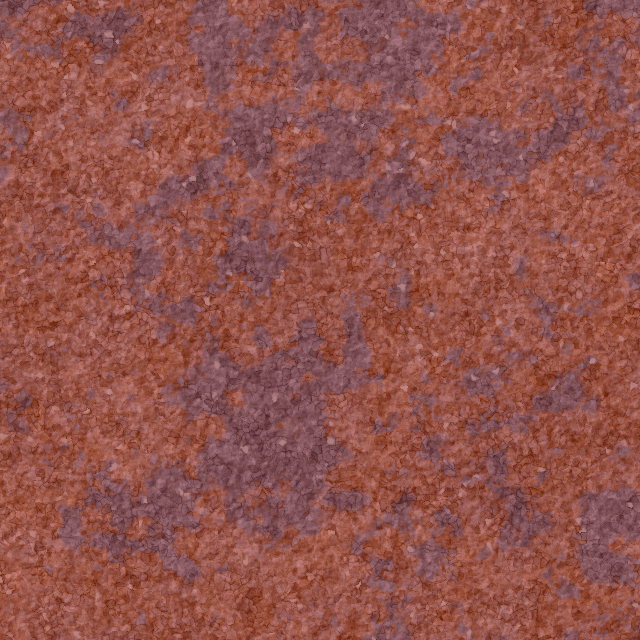
Reproduce this texture procedurally as a Shadertoy shader.

```glsl
// Weathered rust: small crumbly grains with broken dark crevices and fine relief,
// stained by clustered purple-grey patches and dotted with a few pale flecks.
// Warped Voronoi cells give the grains, layered value noise the rest.

float hash(vec2 p) {
    vec3 q = fract(vec3(p.xyx) * 0.1031);
    q += dot(q, q.yzx + 33.33);
    return fract((q.x + q.y) * q.z);
}

float noise(vec2 p) {
    vec2 cell = floor(p), f = fract(p);
    f = f * f * (3.0 - 2.0 * f);
    float low = mix(hash(cell), hash(cell + vec2(1, 0)), f.x);
    float high = mix(hash(cell + vec2(0, 1)), hash(cell + vec2(1, 1)), f.x);
    return mix(low, high, f.y);
}

// Three rotated octaves, centred on zero
float fbm(vec2 p) {
    float sum = 0.0, weight = 0.55;
    for (int i = 0; i < 3; i++) {
        sum += weight * (noise(p) - 0.5);
        p = mat2(1.6, 1.2, -1.2, 1.6) * p + 17.3;
        weight *= 0.55;
    }
    return sum;
}

// Voronoi grains: x = distance to centre, y = gap to the next grain, z = random id
vec3 grains(vec2 p) {
    vec2 cell = floor(p);
    float nearest = 8.0, second = 8.0, id = 0.0;
    for (int y = -1; y <= 1; y++) {
        for (int x = -1; x <= 1; x++) {
            vec2 c = cell + vec2(x, y);
            float d = length(c + vec2(hash(c), hash(c + 71.7)) - p);
            if (d < nearest) {
                second = nearest;
                nearest = d;
                id = hash(c + 143.1);
            } else {
                second = min(second, d);
            }
        }
    }
    return vec3(nearest, second - nearest, id);
}

void mainImage(out vec4 fragColor, in vec2 fragCoord) {
    vec2 uv = fragCoord / min(iResolution.x, iResolution.y) + 3.0;

    // Ragged grain outlines at two sizes
    vec2 warp = vec2(fbm(uv * 75.0), fbm(uv * 75.0 + 41.0));
    vec2 p = uv + 0.014 * warp;
    vec3 coarse = grains(p * 88.0);
    vec3 fine = grains(p * 155.0 + 29.0);

    // Brightness from grain, crevice and light falling from the upper left
    float broken = smoothstep(-0.15, 0.2, fbm(uv * 48.0 + 5.0));
    float crevice = (1.0 - smoothstep(0.0, 0.26, coarse.y)) * broken;
    float relief = fbm(uv * 95.0) - fbm(uv * 95.0 + vec2(-0.28, 0.28));
    float tone = 0.55 + 0.65 * (coarse.z - 0.5) + 0.45 * (fine.z - 0.5);
    tone += 1.3 * relief + 0.7 * fbm(uv * 130.0 + 13.0) + 0.5 * fbm(uv * 6.0);
    tone -= 0.65 * crevice + 0.2 * (1.0 - smoothstep(0.0, 0.25, fine.y));
    tone = clamp(tone + 0.09, -0.6, 1.6);

    // Rust, shifting between orange and dusty pink
    vec3 rust = mix(vec3(0.52, 0.25, 0.19), vec3(0.68, 0.41, 0.365), tone);
    float dusty = fine.z - 0.5 + 1.2 * fbm(uv * 20.0 + 61.0);
    rust += dusty * vec3(-0.01, 0.03, 0.085);

    // Purple-grey stains, gathered in loose clusters
    float stain = fbm(p * 27.0 + 7.0) + 0.75 * fbm(uv * 5.0 + 23.0);
    stain += 0.14 * (coarse.z - 0.5) + 0.1 * (fine.z - 0.5);
    vec3 purple = mix(vec3(0.41, 0.24, 0.265), vec3(0.57, 0.385, 0.42), tone);
    vec3 color = mix(rust, purple, 0.95 * smoothstep(0.09, 0.21, stain));

    // Scattered pale mineral flecks
    float fleck = step(0.982, coarse.z) * (1.0 - smoothstep(0.25, 0.5, coarse.x));
    color = mix(color, vec3(0.75, 0.55, 0.54), 0.7 * fleck);

    fragColor = vec4(clamp(color, 0.0, 1.0), 1.0);
}
```
